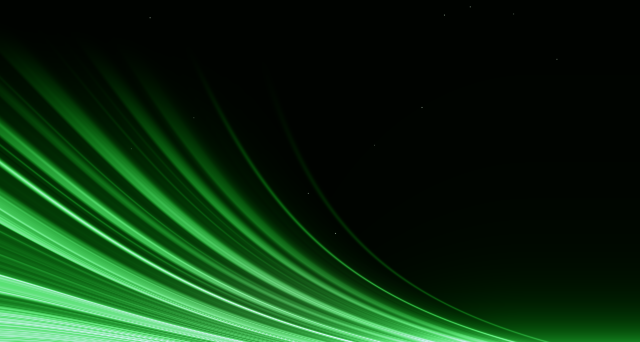
Reproduce this background procedurally as a Shadertoy shader.

```glsl
// Green ribbons of light sweeping down to a glowing horizon under sparse stars.

const int RIBBON_COUNT = 9;
const int STREAK_COUNT = 34;
const int STAR_COUNT = 12;

// Each ribbon: outer edge, inner edge, outer softness, strength
const vec4 RIBBONS[RIBBON_COUNT] = vec4[](
    vec4(0.185, 0.250, 0.050, 0.36),
    vec4(0.262, 0.312, 0.030, 0.46),
    vec4(0.385, 0.462, 0.045, 0.72),
    vec4(0.500, 0.545, 0.030, 0.30),
    vec4(0.580, 0.642, 0.030, 0.76),
    vec4(0.695, 0.730, 0.020, 0.82),
    vec4(0.785, 0.955, 0.070, 0.78),
    vec4(1.240, 1.420, 0.030, 0.72),
    vec4(1.470, 2.600, 0.120, 0.84));

float hash(float n) {
    n = fract(n * 0.1031);
    n *= n + 33.33;
    n *= n + n;
    return fract(n);
}

float noise(float x) {
    float cell = floor(x);
    float t = fract(x);
    return mix(hash(cell), hash(cell + 1.0), t * t * (3.0 - 2.0 * t));
}

// Coordinate that stays constant along each sweeping curve
float sweepCoord(vec2 p) {
    float outerCurve = 0.44 + 0.377 / (p.y + 0.325);
    float spread = 0.80 + 0.52 * p.y + 0.59 * p.y * p.y;
    float u = (outerCurve - p.x) / spread;
    return u + 1.04 * max(u - 0.9, 0.0) * p.x;
}

float thinLine(float u, float center, float width, float blur) {
    float w = max(width, blur);
    float d = (u - center) / w;
    return exp(-d * d) * width / w;
}

float ribbonLight(float u, float blur) {
    float light = 0.0;
    for (int i = 0; i < RIBBON_COUNT; i++) {
        vec4 r = RIBBONS[i];
        float outer = smoothstep(r.x, r.x + r.z, u);
        float inner = 1.0 - smoothstep(r.y - 0.008 - blur, r.y + blur, u);
        light = max(light, outer * inner * r.w);
    }
    return light;
}

// Fine bright and dark filaments
float streakLight(float u, float blur) {
    float light = 0.0;
    for (int i = 0; i < STREAK_COUNT; i++) {
        float id = float(i) + 1.0;
        float center = 0.2 + 1.75 * (id + hash(id * 7.3)) / float(STREAK_COUNT);
        float strength = 0.42 * hash(id * 3.7 + 20.0) - 0.14;
        light += strength * thinLine(u, center, 0.004, blur);
    }
    return light;
}

float starLight(vec2 p, float aspect, float pixel) {
    float light = 0.0;
    for (int i = 0; i < STAR_COUNT; i++) {
        float id = float(i) * 5.17 + 3.0;
        vec2 center = vec2(mix(0.18, 0.97, hash(id)) * aspect,
                           1.0 - 0.75 * pow(hash(id + 71.0), 1.6));
        float radius = max(0.0016, 0.5 * pixel);
        float d = length(p - center) / radius;
        light += exp(-d * d) * mix(0.2, 0.7, hash(id + 143.0));
    }
    return light;
}

// Black through deep green to pale mint
vec3 greenRamp(float v) {
    v = clamp(v, 0.0, 1.2);
    float green = min(v, 0.87 + 0.2 * (v - 0.87));
    return vec3(0.5 * pow(v, 2.5), green, 0.62 * pow(v, 2.2));
}

void mainImage(out vec4 fragColor, in vec2 fragCoord) {
    vec2 p = fragCoord / iResolution.y;
    float aspect = iResolution.x / iResolution.y;
    float pixel = 1.0 / iResolution.y;
    float u = sweepCoord(p);
    float blur = 0.7 * fwidth(u);

    // Light gathers low and fades up along the curves
    float low = exp(-p.y / 0.16);
    float fade = 1.0 - smoothstep(0.3, 0.95, p.y - 0.22 * (u - 0.4));
    float base = smoothstep(-0.02, 0.4, u) * mix(0.17, 0.62, low);
    base += 0.12 * smoothstep(0.85, 1.1, u);

    // Ribbons and filaments
    float grain = 0.6 * noise(u * 48.0) + 0.4 * noise(u * 115.0);
    float ribbons = ribbonLight(u, blur) * (0.78 + 0.4 * grain);
    float light = base * (0.8 + 0.4 * grain) + ribbons * (1.0 - 0.9 * base);
    light += streakLight(u, blur) * smoothstep(0.1, 0.5, u);
    light += thinLine(u, 0.0, 0.007, blur) * (0.13 + 0.25 * low);
    light += thinLine(u, 0.123, 0.006, blur) * (0.33 + 0.5 * low);
    light += thinLine(u, 0.95, 0.006, blur) * 0.25;
    light += thinLine(u, 1.26, 0.007, blur) * 0.3;
    light *= fade;

    // Horizon glow, pale focus and stars
    float horizon = smoothstep(0.75, 1.55, p.x);
    light += horizon * (0.42 * exp(-p.y / 0.065) + 0.06 * exp(-p.y / 0.22));
    vec3 color = greenRamp(light) + vec3(0.0, 0.012, 0.0);
    vec2 focus = (p - vec2(0.80, 0.13)) / vec2(0.32, 0.13);
    color += vec3(0.16, 0.0, 0.13) * exp(-dot(focus, focus)) * light;
    color += vec3(0.8, 0.9, 0.8) * starLight(p, aspect, pixel) * (1.0 - smoothstep(0.0, 0.25, light));
    fragColor = vec4(clamp(color, 0.0, 1.0), 1.0);
}
```
